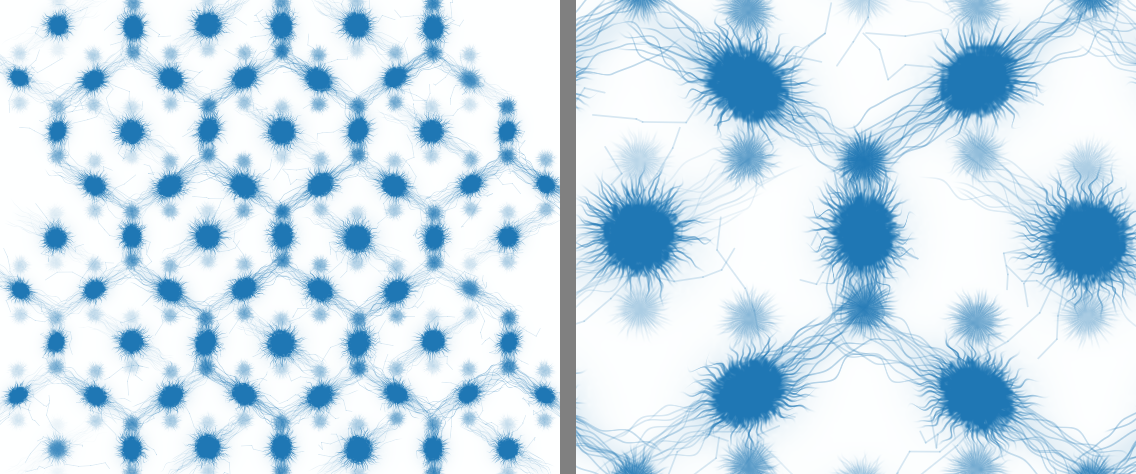
Left, the full canvas; right, a detail of the centre.
Give the GLSL for this pattern, as a Shadertoy shader.

```glsl
const vec3 PAPER = vec3(0.995, 1.0, 1.0);
const vec3 INK = vec3(0.12, 0.465, 0.705);
const vec2 PITCH = vec2(0.1585, 0.1112);   // column and row spacing, canvas height = 1
const vec2 FIRST = vec2(0.1205, 0.0555);   // first site, measured from the top left
const int LAST_ROW = 8;
const int LAST_COLUMN = 6;                 // odd rows hold one more
const float CORE_RADIUS = 0.0245;
const float KNOT_OFFSET = 0.052;
const float KNOT_RADIUS = 0.0125;
const float LINE_HALF = 0.0006;
const float HAIR_ALPHA = 0.5;
const float STRAND_ALPHA = 0.34;
const float THREAD_ALPHA = 0.17;
const int HAIR_LAYERS = 4;
const int STRANDS = 14;
const int THREADS = 6;
const int THREAD_STEPS = 4;
const float TAU = 6.28318;
const ivec2 GAPS[4] = ivec2[4](ivec2(6, 0), ivec2(7, 1), ivec2(7, 5), ivec2(0, 3));
const ivec2 PALE[3] = ivec2[3](ivec2(6, 1), ivec2(6, 5), ivec2(0, 8));

vec2 hash2(vec2 p) {
    vec3 q = fract(p.xyx * vec3(0.1031, 0.1030, 0.0973));
    q += dot(q, q.yzx + 33.33);
    return fract((q.xx + q.yz) * q.zy);
}

float noise(vec2 p) {
    vec2 i = floor(p), f = fract(p);
    f = f * f * (3.0 - 2.0 * f);
    return mix(mix(hash2(i).x, hash2(i + vec2(1, 0)).x, f.x),
               mix(hash2(i + vec2(0, 1)).x, hash2(i + vec2(1, 1)).x, f.x), f.y);
}

float stroke(float dist) {
    return clamp((LINE_HALF - dist) * iResolution.y + 0.5, 0.0, 1.0);
}

float segmentDistance(vec2 p, vec2 a, vec2 b) {
    vec2 ab = b - a;
    return length(p - a - ab * clamp(dot(p - a, ab) / dot(ab, ab), 0.0, 1.0));
}

void addInk(inout float ink, float alpha) {
    ink += (1.0 - ink) * clamp(alpha, 0.0, 1.0);
}

// Share of a full cluster at a lattice cell: 0 outside and in gaps
float siteWeight(ivec2 cell) {
    if (cell.x < 0 || cell.y < 0 || cell.y > LAST_ROW || cell.x > LAST_COLUMN + (cell.y & 1)) return 0.0;
    for (int i = 0; i < 4; i++) if (cell == GAPS[i]) return 0.0;
    for (int i = 0; i < 3; i++) if (cell == PALE[i]) return 0.5;
    return 1.0;
}

// Radial fibres of uneven length
void addHairs(inout float ink, vec2 d, float radius, float seed, float alpha) {
    float len = length(d);
    if (len > radius * 2.3) return;
    float turn = atan(d.y, d.x) / TAU + 0.5;
    for (int i = 0; i < HAIR_LAYERS; i++) {
        float count = 31.0 + 11.0 * float(i);
        float slot = turn * count + 1.4 * (noise(vec2(len * 130.0, seed + float(i))) - 0.5);
        vec2 h = hash2(vec2(mod(floor(slot), count) + 7.0, seed + 17.0 * float(i)));
        float reach = radius * (1.15 + 1.1 * h.x * h.x);
        float across = abs(fract(slot) - 0.3 - 0.4 * h.y) * TAU * len / count;
        addInk(ink, alpha * stroke(across) * smoothstep(reach, reach * 0.65, len));
    }
}

// Loose bundle running both ways along an arm
void addStrands(inout float ink, vec2 d, vec2 arm, float seed, float strength) {
    float reach = length(arm);
    vec2 axis = arm / reach;
    float t = dot(d, axis), s = dot(d, vec2(-axis.y, axis.x));
    float side = strength * (0.45 + 0.55 * hash2(vec2(seed, t < 0.0 ? 3.0 : 8.0)).x);
    float taper = smoothstep(reach * 1.2, reach * 0.7, abs(t));
    addInk(ink, 0.13 * side * taper * exp(-s * s / 0.00016));
    for (int i = 0; i < STRANDS; i++) {
        vec2 h = hash2(vec2(float(i) + 2.0, seed)), g = hash2(vec2(seed, float(i) + 41.0));
        float path = (h.x - 0.5) * 0.034 + (h.y - 0.5) * 0.35 * t;
        path += 0.013 * (noise(vec2(t * 55.0, seed + float(i) * 5.0)) - 0.5);
        float end = reach * (0.75 + 0.6 * g.x);
        addInk(ink, STRAND_ALPHA * side * stroke(abs(s - path)) * smoothstep(end, end * 0.85, abs(t)));
    }
}

// Faint angular wanderings around a site
void addThreads(inout float ink, vec2 d, float seed) {
    for (int i = 0; i < THREADS; i++) {
        vec2 at = (hash2(vec2(seed, float(i) + 60.0)) - 0.5) * 0.07;
        vec2 heading = hash2(vec2(float(i) + 80.0, seed)) - 0.5;
        for (int j = 0; j < THREAD_STEPS; j++) {
            vec2 turn = hash2(vec2(float(i * 9 + j) + 100.0, seed)) - 0.5;
            vec2 next = at + 0.032 * (heading + turn);
            addInk(ink, THREAD_ALPHA * stroke(segmentDistance(d, at, next)));
            at = next;
        }
    }
}

void addSite(inout float ink, vec2 p, ivec2 cell, float weight, float grain) {
    vec2 site = FIRST + PITCH * vec2(float(cell.x) - 0.5 * float(cell.y & 1), float(cell.y));
    float seed = float(cell.x) * 13.0 + float(cell.y) * 131.0 + 5.0;
    vec2 vary = hash2(vec2(seed, 11.0));
    site += (vary - 0.5) * 0.007;
    vec2 d = p - site;

    // Lattice role: bond midpoints lie along their bond, ring centres stay round
    bool oddRow = (cell.y & 1) == 1, flip = ((cell.x + cell.y / 2) & 1) == 1;
    bool upright = !oddRow && flip, centre = !oddRow && !flip;
    vec2 arm = vec2(0.5 * PITCH.x, KNOT_OFFSET);
    if (oddRow ? flip : vary.x > 0.5) arm.y = -arm.y;
    if (upright) arm = vec2(0.0, KNOT_OFFSET);
    vec2 axis = normalize(upright && (cell.y & 3) == 2 ? vec2(-0.4, 1.0) : arm);

    float middle = smoothstep(0.65, 0.1, abs(site.x - 0.6));
    float bond = weight * mix(0.4, 1.0, smoothstep(0.0, 0.55, site.x));
    addStrands(ink, d, arm, seed, bond * (centre ? 0.45 : 1.0));
    addThreads(ink, d, seed);

    // Knots above and below
    float knot = bond * (upright ? 0.85 : oddRow ? 0.38 : 0.2);
    for (float s = -1.0; s < 2.0; s += 2.0) {
        vec2 k = d - vec2(0.0, s * KNOT_OFFSET);
        float power = knot * (0.5 + 0.5 * hash2(vec2(seed, 30.0 + s)).y);
        float fuzz = exp(-dot(k, k) / (KNOT_RADIUS * KNOT_RADIUS));
        addInk(ink, power * fuzz * (0.4 + 0.8 * grain));
        addHairs(ink, k, KNOT_RADIUS, seed + 50.0 + s, power * HAIR_ALPHA);
    }

    // Dense core with a frayed rim
    float stretch = centre ? 1.0 : 1.12;
    vec2 body = vec2(dot(d, axis) / stretch, dot(d, vec2(-axis.y, axis.x)) * stretch);
    float radius = CORE_RADIUS * mix(0.72, 1.0, middle) * (centre ? 1.08 : 0.97) * (0.95 + 0.1 * vary.y);
    radius *= mix(0.8, 1.0, weight);
    float rim = length(body) / radius + 0.35 * (grain - 0.5);
    addInk(ink, weight * 0.24 * exp(-0.5 * rim * rim) * (0.5 + grain));
    addHairs(ink, body, radius, seed, weight * HAIR_ALPHA);
    addInk(ink, mix(0.6, 1.0, 2.0 * weight - 1.0) * smoothstep(1.22, weight * 0.82, rim));
}

void mainImage(out vec4 fragColor, in vec2 fragCoord) {
    vec2 p = vec2(fragCoord.x, iResolution.y - fragCoord.y) / iResolution.y;
    float grain = noise(p * 330.0);
    float ink = 0.0;
    int nearRow = int(floor((p.y - FIRST.y) / PITCH.y + 0.5));
    for (int r = -1; r <= 1; r++) {
        int row = nearRow + r;
        int nearColumn = int(floor((p.x - FIRST.x) / PITCH.x + 0.5 * float(row & 1) + 0.5));
        for (int c = -1; c <= 1; c++) {
            ivec2 cell = ivec2(nearColumn + c, row);
            float weight = siteWeight(cell);
            if (weight > 0.0) addSite(ink, p, cell, weight, grain);
        }
    }
    fragColor = vec4(mix(PAPER, INK, ink), 1.0);
}
```
